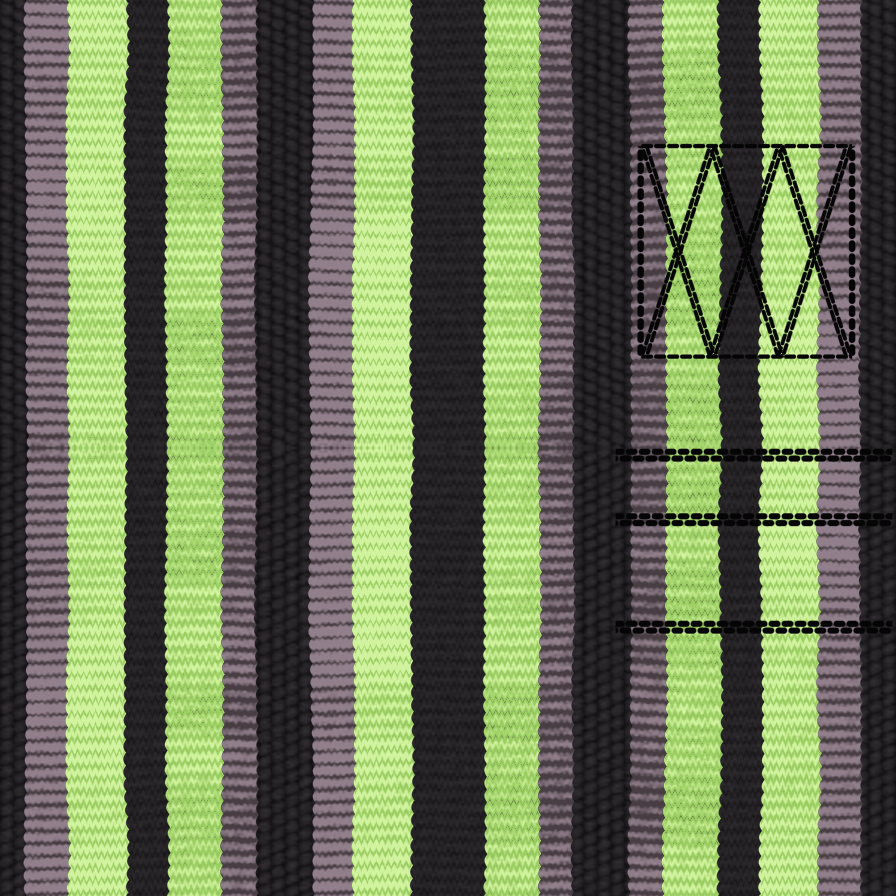
Write a Shadertoy shader that draws this texture.

```glsl
const float PI = 3.14159265;
const float RIBS = 70.0;
const vec3 GREEN_SHADE = vec3(0.40, 0.49, 0.28);
const vec3 GREEN = vec3(0.61, 0.81, 0.39);
const vec3 GREEN_LIGHT = vec3(0.82, 0.95, 0.62);
const vec3 MAUVE_SHADE = vec3(0.28, 0.24, 0.26);
const vec3 MAUVE = vec3(0.57, 0.50, 0.55);
const vec3 BLACK = vec3(0.14, 0.13, 0.14);
const vec3 THREAD = vec3(0.02);

float hash(vec2 p) {
    return fract(sin(dot(p, vec2(127.1, 311.7))) * 43758.5453);
}

float noise(vec2 p) {
    vec2 i = floor(p), f = fract(p);
    f = f * f * (3.0 - 2.0 * f);
    return mix(mix(hash(i), hash(i + vec2(1, 0)), f.x),
               mix(hash(i + vec2(0, 1)), hash(i + vec2(1, 1)), f.x), f.y);
}

// Rounded rib height, 0 in the groove; zigzag bends the groove
float ribHeight(vec2 p, float zigzag) {
    float zig = abs(fract(p.x * 150.0) - 0.5) - 0.25;
    return sin(PI * fract(p.y * RIBS + zigzag * zig));
}

// Coverage of the span from a to b
float band(float x, float a, float b, float aa) {
    return smoothstep(a - aa, a + aa, x) * (1.0 - smoothstep(b - aa, b + aa, x));
}

vec3 greenYarn(float tone) {
    vec3 col = mix(GREEN_SHADE, GREEN, smoothstep(0.0, 0.38, tone));
    return mix(col, GREEN_LIGHT, smoothstep(0.5, 0.95, tone));
}

vec3 mauveYarn(float tone) {
    return mix(MAUVE_SHADE, MAUVE, smoothstep(0.15, 0.85, tone));
}

// Staggered black loops between the straps
vec3 knit(vec2 p, float grain) {
    vec2 q = p * vec2(66.0, RIBS);
    float column = floor(q.x);
    q.y += 0.5 * mod(column, 2.0) + 0.3 * fract(q.x);
    vec2 c = fract(q) - 0.5;
    float bump = max(1.0 - 3.2 * dot(c, c), 0.0);
    return BLACK * (0.45 + 0.65 * bump + 0.35 * grain);
}

// Five stripes across one strap; s runs from its bright side
vec3 paintStrap(vec3 base, float s, float core, vec2 p, float light, float grain, float aa) {
    float e1 = 0.047, e2 = e1 + 0.065, e3 = e2 + core, e4 = e3 + 0.061, e5 = e4 + 0.038;
    float rib = ribHeight(p, 0.25), zigRib = ribHeight(p, 0.9);
    float tone = 0.55 * zigRib + light + 0.22 * (grain - 0.5);
    float softTone = 0.75 * rib + light + 0.3 * (grain - 0.5);
    vec3 coreCol = BLACK * (0.6 + 0.4 * zigRib + 0.3 * grain);
    vec3 col = mix(base, coreCol, band(s, 0.0, e5, aa));
    col = mix(col, mauveYarn(softTone), band(s, 0.0, e1, aa));
    col = mix(col, greenYarn(tone + 0.26), band(s, e1, e2, aa));
    col = mix(col, greenYarn(tone + 0.08), band(s, e3, e4, aa));
    return mix(col, mauveYarn(softTone - 0.22), band(s, e4, e5, aa));
}

// Dashed thread from a to b, moved sideways by offset
float stitch(vec2 p, vec2 a, vec2 b, float width, float offset, float aa) {
    const float dash = 0.0145;
    vec2 dir = normalize(b - a);
    float along = dot(p - a, dir);
    float across = dot(p - a, vec2(-dir.y, dir.x)) - offset;
    float s = (fract((along + offset) / dash) - 0.5) * dash;
    float d = length(vec2(max(abs(s) - dash * 0.5 + 1.2 * width, 0.0), across)) - width;
    return (1.0 - smoothstep(-aa, aa, d)) * band(along, 0.0, distance(a, b), aa);
}

float twinStitch(vec2 p, vec2 a, vec2 b, float width, float gap, float aa) {
    return max(stitch(p, a, b, width, gap, aa), stitch(p, a, b, width, -gap, aa));
}

// Box with two crossing zigzags
float stitchedBox(vec2 p, vec2 lo, vec2 hi, float aa) {
    float m = 0.0;
    for (int i = 0; i < 2; i++) {
        vec2 side = mix(lo, hi, float(i));
        m = max(m, stitch(p, vec2(lo.x, side.y), vec2(hi.x, side.y), 0.0024, 0.0, aa));
        m = max(m, stitch(p, vec2(side.x, lo.y), vec2(side.x, hi.y), 0.0036, 0.0, aa));
    }
    for (int i = 0; i < 3; i++) {
        float x0 = mix(lo.x + 0.004, hi.x - 0.004, float(i) / 3.0);
        float x1 = mix(lo.x + 0.004, hi.x - 0.004, float(i + 1) / 3.0);
        m = max(m, twinStitch(p, vec2(x0, lo.y), vec2(x1, hi.y), 0.0022, 0.0025, aa));
        m = max(m, twinStitch(p, vec2(x0, hi.y), vec2(x1, lo.y), 0.0022, 0.0025, aa));
    }
    return m;
}

void mainImage(out vec4 fragColor, in vec2 fragCoord) {
    vec2 uv = fragCoord / iResolution.xy;
    float aa = 0.8 / iResolution.y;

    // Weave mirrored about the middle height, with slightly bent ribs
    vec2 p = vec2(uv.x, abs(uv.y - 0.5));
    p.y += 0.007 * noise(p * vec2(9.0, 5.0));
    float grain = noise(p * vec2(190.0, 330.0));
    float light = 0.3 * noise(p * vec2(4.0, 17.0)) + 0.12 * hash(vec2(floor(p.y * RIBS), 3.0)) - 0.03;

    // Scalloped, wandering stripe edges
    float x = uv.x + 0.003 * (ribHeight(p, 0.0) - 0.6) + 0.006 * (noise(p * vec2(12.0, 11.0)) - 0.5);

    vec3 col = knit(p, grain);
    for (int i = 0; i < 3; i++) {
        float s = i == 2 ? 0.961 - x : x - (0.0286 + 0.319 * float(i));
        float core = i == 1 ? 0.081 : 0.046;
        col = paintStrap(col, s, core, p, light, grain, aa);
    }

    // Sewn box and three cross rows on the right strap
    float sewn = stitchedBox(uv, vec2(0.715, 0.602), vec2(0.951, 0.837), aa);
    vec3 rows = vec3(0.492, 0.420, 0.300);
    for (int i = 0; i < 3; i++)
        sewn = max(sewn, twinStitch(uv, vec2(0.687, rows[i]), vec2(0.996, rows[i]), 0.0034, 0.0038, aa));
    fragColor = vec4(mix(col, THREAD, sewn), 1.0);
}
```
